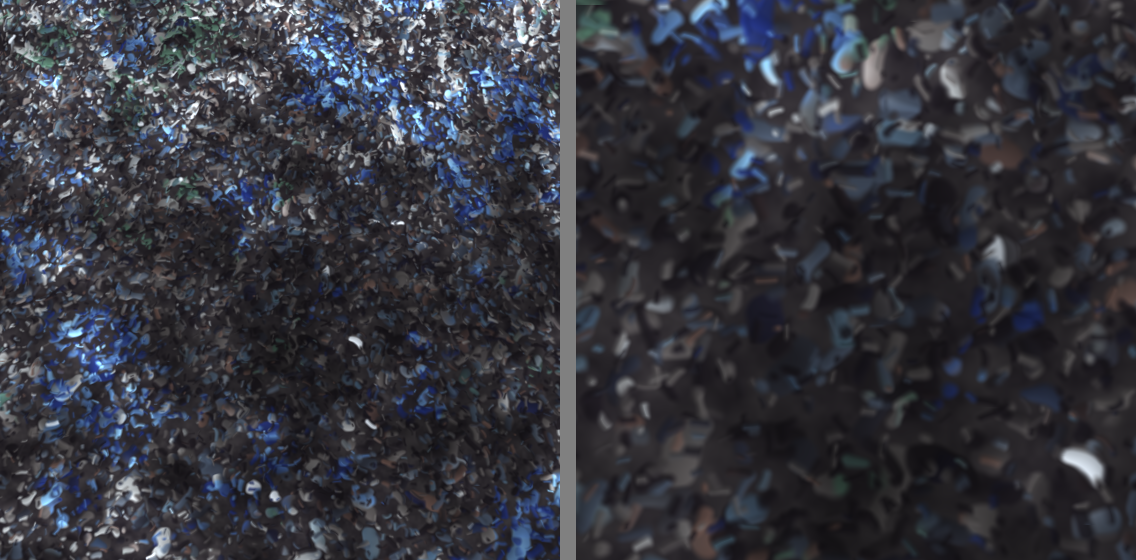
Left, the full canvas; right, a detail of the centre.
This texture is drawn by a WebGL 1 fragment shader. Its source:

```glsl
precision highp float;
// Dark crushed grit: layers of blurred, randomly turned chips from coarse to fine,
// seen at a slant so that grains shrink upwards. Noise fields gather blue and
// green flecks into clumps, and a broad exposure field sinks the middle right.
uniform vec2 u_resolution;

const vec3 SOOT  = vec3(0.068, 0.058, 0.076);
const vec3 ASH   = vec3(0.28, 0.27, 0.27);
const vec3 SLATE = vec3(0.20, 0.24, 0.30);
const vec3 PALE  = vec3(0.53, 0.55, 0.56);
const vec3 GLINT = vec3(0.78, 0.82, 0.86);
const vec3 DEEP  = vec3(0.08, 0.12, 0.32);
const vec3 STEEL = vec3(0.24, 0.36, 0.52);
const vec3 SKY   = vec3(0.46, 0.66, 0.80);
const vec3 MOSS  = vec3(0.23, 0.34, 0.29);
const vec3 RUST  = vec3(0.30, 0.23, 0.21);

const float COARSE_CELLS = 21.0;  // cells across the canvas in the first layer
const float LAYER_STEP = 1.6;     // growth of cell count per layer
const float SOFTNESS = 0.0036;    // edge blur in canvas units
const float SLANT = 0.6;          // how much finer the grains get at the top
const float OPACITY = 0.82;
const float GAIN = 1.26;          // overall exposure
const float BROAD = 1.5;          // strength of the exposure patches

float hash(vec2 p) {
  return fract(sin(dot(p, vec2(127.1, 311.7))) * 43758.5453);
}

float noise(vec2 p) {
  vec2 i = floor(p), f = fract(p);
  f = f * f * (3.0 - 2.0 * f);
  return mix(mix(hash(i), hash(i + vec2(1.0, 0.0)), f.x),
             mix(hash(i + vec2(0.0, 1.0)), hash(i + 1.0), f.x), f.y);
}

float fbm(vec2 p) {
  return 0.55 * noise(p) + 0.3 * noise(p * 2.1 + 7.3) + 0.15 * noise(p * 4.3 + 19.1);
}

// Soft round blob, 1 at its centre
float blob(vec2 p, vec2 centre, vec2 radius) {
  vec2 d = (p - centre) / radius;
  return exp(-dot(d, d));
}

// Share of blue, share of green, and lightness offset at a place
vec3 tintFields(vec2 p) {
  float left = blob(p, vec2(0.11, 0.38), vec2(0.18, 0.19));
  float corner = blob(p, vec2(0.06, 0.03), vec2(0.25, 0.13));
  float upper = blob(p, vec2(0.78, 0.84), vec2(0.32, 0.2));
  float lower = blob(p, vec2(0.92, 0.08), vec2(0.16, 0.12));
  float meadow = blob(p, vec2(0.16, 0.87), vec2(0.28, 0.2));
  float hollow = blob(p, vec2(0.65, 0.40), vec2(0.36, 0.28));
  float region = 0.22 * max(max(left, corner), max(upper, lower)) - 0.1 * hollow;
  float blue = smoothstep(0.56, 0.84, fbm(p * 11.0 + 3.7) + region);
  float green = smoothstep(0.62, 0.9, fbm(p * 12.0 + 41.0) + 0.25 * meadow + 0.06 * upper - 0.08 * hollow);
  float light = 0.6 * (fbm(p * 13.0 + 23.0) - 0.5) + 0.16 * smoothstep(0.45, 1.0, p.y)
              + 0.12 * max(left, corner) - 0.16 * hollow;
  return vec3(blue, green, light);
}

vec3 chipColour(vec2 id, vec3 fields) {
  float tone = hash(id + 5.1) + 0.8 * fields.z;
  float kind = hash(id + 11.7);
  float pick = hash(id + 17.3);
  vec3 body = mix(ASH, SLATE, step(0.6, kind));
  body = mix(body, RUST, step(kind, 0.13));
  vec3 grey = mix(SOOT, body, smoothstep(0.12, 0.75, tone));
  grey = mix(grey, PALE, smoothstep(0.77, 1.03, tone));
  vec3 blue = mix(DEEP, STEEL, smoothstep(0.15, 0.8, tone));
  blue = mix(blue, SKY, smoothstep(0.82, 1.08, tone));
  vec3 green = mix(SOOT, MOSS, smoothstep(0.0, 0.6, tone));
  green = mix(green, PALE, smoothstep(0.82, 1.1, tone));
  vec3 c = mix(grey, green, smoothstep(-0.2, 0.2, fields.y * 0.75 - pick));
  c = mix(c, blue, smoothstep(-0.2, 0.2, fields.x * 0.95 - pick));
  return mix(c, GLINT, step(0.99, hash(id + 29.9)));
}

// Lays one layer of capsule-shaped chips over the colour below
vec3 chipLayer(vec3 below, vec2 q, float cells, float cover, vec3 fields, float blur) {
  vec2 g = q * cells;
  vec2 cell = floor(g);
  float grainFlow = 5.0 * noise(q * 5.0 + 60.0);
  for (int j = -1; j <= 1; j++) {
    for (int i = -1; i <= 1; i++) {
      vec2 home = cell + vec2(float(i), float(j));
      vec2 id = home + cells * 3.17;
      vec2 d = g - home - vec2(hash(id), hash(id + 2.3));
      float turn = grainFlow + 2.6 * (hash(id + 37.1) - 0.5);
      d = vec2(d.x * cos(turn) + d.y * sin(turn), d.y * cos(turn) - d.x * sin(turn));
      float width = mix(0.11, 0.3, hash(id + 43.9));
      float reach = 0.52 * pow(hash(id + 51.3), 1.3);
      float edge = length(vec2(max(abs(d.x) - reach, 0.0), d.y)) - width;
      float mask = 1.0 - smoothstep(-blur * cells, blur * cells, edge);
      mask *= OPACITY * step(hash(id + 61.7), cover);
      float relief = 1.0 + 0.2 * clamp(d.y / width, -1.0, 1.0);
      below = mix(below, chipColour(id, fields) * relief, mask);
    }
  }
  return below;
}

void main() {
  vec2 p = gl_FragCoord.xy / u_resolution;
  float blur = max(SOFTNESS, 0.8 / min(u_resolution.x, u_resolution.y));
  vec3 fields = tintFields(p);

  // Slanted ground, with slightly ragged chip outlines
  vec2 q = vec2((p.x - 0.5) * (1.0 + SLANT * p.y), p.y + 0.5 * SLANT * p.y * p.y) + 2.0;
  q += 0.006 * (vec2(noise(p * 75.0), noise(p * 75.0 + 31.0)) - 0.5);

  vec3 colour = mix(SOOT, ASH, 0.55 * fbm(p * 45.0));
  float cells = COARSE_CELLS;
  for (int layer = 0; layer < 4; layer++) {
    float fine = float(layer) / 3.0;
    float cover = mix(0.78, mix(0.3, 0.6, p.y), fine);
    colour = chipLayer(colour, q, cells, cover, fields, blur);
    cells *= LAYER_STEP;
  }

  // Broad exposure patches, over a faint haze that lifts the blacks
  colour *= GAIN * exp(BROAD * fields.z);
  gl_FragColor = vec4(colour + 0.012, 1.0);
}
```
